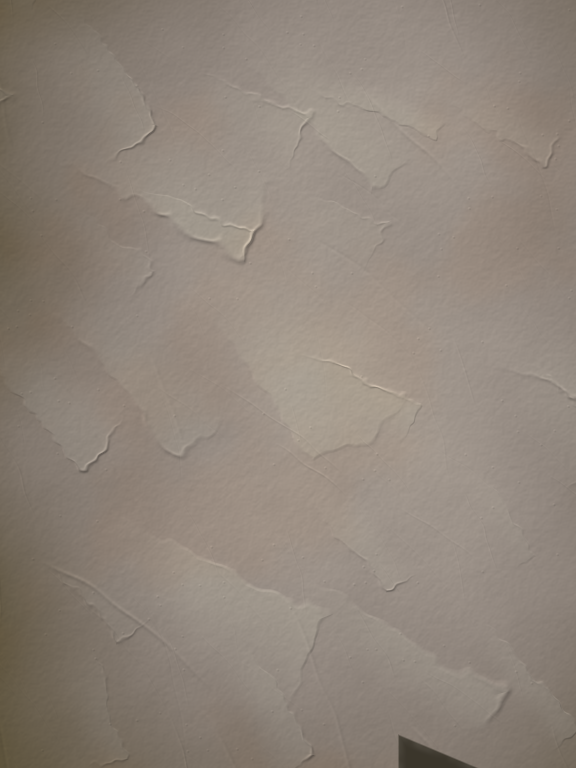
Give the GLSL for this texture, as a Shadertoy shader.

```glsl
float hash(vec2 p) {
    return fract(sin(dot(p, vec2(127.1, 311.7))) * 43758.5);
}

float noise(vec2 p) {
    vec2 i = floor(p), f = fract(p);
    f = f * f * (3.0 - 2.0 * f);
    return mix(mix(hash(i), hash(i + vec2(1, 0)), f.x),
               mix(hash(i + vec2(0, 1)), hash(i + vec2(1, 1)), f.x), f.y);
}

float fbm(vec2 p) {
    float sum = 0.0, gain = 0.5;
    for (int i = 0; i < 4; i++) {
        sum += gain * noise(p);
        p = mat2(1.6, 1.2, -1.2, 1.6) * p + 7.3;
        gain *= 0.5;
    }
    return sum;
}

vec2 rotate(vec2 p, float a) {
    return vec2(cos(a) * p.x + sin(a) * p.y, cos(a) * p.y - sin(a) * p.x);
}

float box(vec2 p, vec2 halfSize) {
    vec2 d = abs(p) - halfSize;
    return length(max(d, 0.0)) + min(max(d.x, d.y), 0.0);
}

// Trowelled slabs with feathered ends and broken lips: x = height, y = cover
vec2 slabs(vec2 p, float scale, float seed) {
    vec2 g = p * scale + seed, result = vec2(0);
    float ragged = 0.2 * (fbm(g * 2.6) - 0.47) + 0.035 * (noise(g * 20.0) - 0.5);
    float broken = smoothstep(0.4, 0.7, noise(g * 2.7 + 4.0));
    for (int k = 0; k < 9; k++) {
        vec2 cell = floor(g) + vec2(k % 3, k / 3) - 1.0;
        float r = hash(cell + 3.7);
        if (r < 0.2) continue;
        vec2 centre = cell + 0.2 + 0.6 * vec2(hash(cell), hash(cell + 19.1));
        float angle = -0.95 + 0.5 * p.y + 0.9 * (hash(cell + 8.3) - 0.5);
        vec2 halfSize = vec2(0.3 + 0.25 * r, 0.1 + 0.24 * hash(cell + 5.9));
        vec2 q = rotate(g - centre, angle);
        q.y += 0.3 * q.x * (r - 0.6);
        float d = box(q, halfSize) + ragged;
        float side = hash(cell + 2.2) < 0.35 ? -1.0 : 1.0;
        float taper = smoothstep(-0.7, 0.7, side * q.y / halfSize.y)
                    * smoothstep(-1.1, 0.1, q.x / halfSize.x);
        float body = smoothstep(0.01, -0.01, d) * taper;
        float lip = exp(-d * d * 6500.0) * taper * broken;
        result += vec2(0.002 * body + 0.0032 * lip, body) * (0.3 + 0.7 * r);
    }
    return result;
}

// Steep scratches and burrs, fading toward both ends
float scratches(vec2 p, float scale, float width, float seed) {
    vec2 g = p * scale + seed;
    float sum = 0.0, wobble = 0.05 * noise(g * 4.0);
    for (int k = 0; k < 9; k++) {
        vec2 cell = floor(g) + vec2(k % 3, k / 3) - 1.0;
        vec2 centre = cell + vec2(hash(cell + 31.0), hash(cell + 47.0));
        vec2 q = rotate(g - centre, -1.0 + 0.8 * (hash(cell + 53.0) - 0.5));
        q.y += 0.12 * q.x * q.x + wobble;
        float across = q.y / scale / width;
        float reach = 0.3 + 0.55 * hash(cell + 71.0);
        float along = smoothstep(reach, 0.5 * reach, abs(q.x));
        sum += exp(-across * across) * along * (hash(cell + 61.0) - 0.3);
    }
    return sum;
}

// Scattered pinholes and crumbs
float specks(vec2 p) {
    vec2 g = p * 60.0, cell = floor(g);
    vec2 centre = 0.25 + 0.5 * vec2(hash(cell), hash(cell + 9.0));
    float chance = hash(cell + 23.0);
    return smoothstep(0.15, 0.0, length(fract(g) - centre)) * step(0.93, chance);
}

vec2 plaster(vec2 p) {
    vec2 s = slabs(p, 3.1, 2.0) + 0.7 * slabs(p, 5.3, 17.0);
    s.x += 0.0034 * scratches(p, 4.2, 0.0027, 5.0);
    s.x += 0.0011 * scratches(p, 7.0, 0.0014, 0.0);
    s.x += 0.0006 * scratches(p, 11.0, 0.0011, 40.0);
    s.x += 0.0005 * specks(p) + 0.0026 * fbm(p * 14.0);
    s.x += 0.00042 * noise(p * 170.0) + 0.0002 * noise(p * 330.0);
    s.x += 0.00042 * noise(rotate(p, -1.0) * vec2(14.0, 150.0));
    return s;
}

void mainImage(out vec4 fragColor, in vec2 fragCoord) {
    vec2 uv = fragCoord / iResolution.xy;
    vec2 p = fragCoord / iResolution.y;

    // Relief lit from the upper left
    float e = 0.0011;
    vec2 here = plaster(p);
    vec2 slope = (vec2(plaster(p + vec2(e, 0)).x, plaster(p + vec2(0, e)).x) - here.x) / e;
    float shade = clamp(dot(slope, vec2(0.55, -0.8)), -0.9, 0.75);

    // Light falling off toward the corners
    vec2 off = (uv - vec2(0.6, 0.54)) * vec2(1.0, 0.85);
    float cover = min(here.y, 1.0);
    float glow = 1.07 - 2.1 * dot(off, off);
    glow += 0.45 * (fbm(p * 4.5 + 11.0) - 0.47) + 0.16 * (cover - 0.3);
    glow = clamp(glow, -0.1, 1.08);
    vec3 colour = mix(vec3(0.39, 0.35, 0.27), vec3(0.64, 0.60, 0.56), glow);
    colour.b += 0.09 * glow * (1.0 - glow);

    // Warm stains between pale cream slabs
    float warm = smoothstep(0.02, 0.25, fbm(p * 6.0 + 31.0) - 0.45);
    colour += warm * vec3(0.006, -0.007, -0.017);
    colour += cover * vec3(-0.003, 0.005, -0.001);
    colour *= 1.0 + 0.3 * shade;

    // Dark metal blade at the lower edge
    float blade = max(0.519 - p.x, (p.y - 0.043 + 0.42 * (p.x - 0.519)) * 0.92);
    vec3 metal = vec3(0.23, 0.21, 0.17) + 0.08 * noise(p * 90.0) * smoothstep(-0.012, 0.0, blade);
    colour = mix(colour, metal, smoothstep(0.0015, -0.0015, blade));

    fragColor = vec4(colour, 1.0);
}
```
